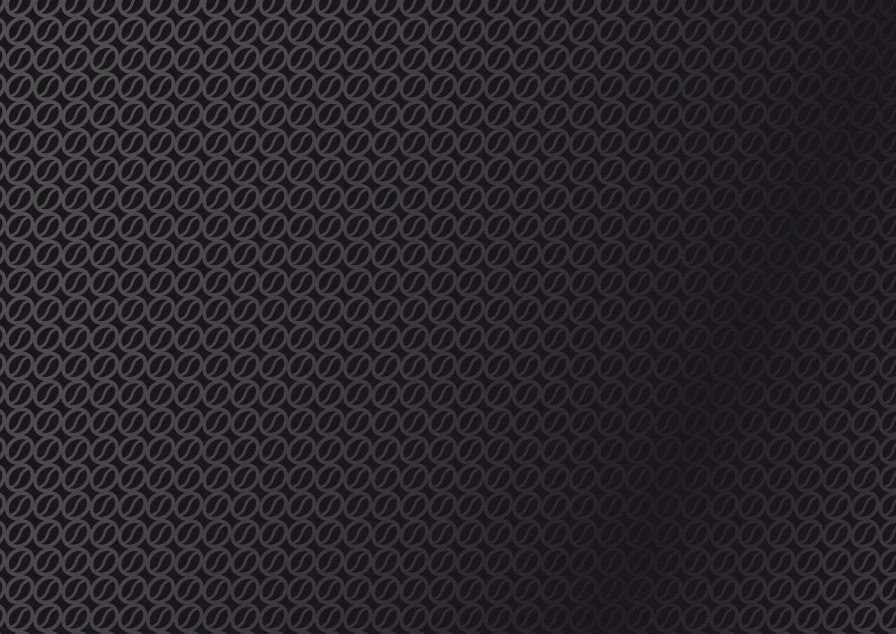
Give the GLSL for this pattern, as a WebGL 2 fragment shader.

```glsl
#version 300 es
precision highp float;
// Grid of tilted coffee-bean rings with S-shaped seams, joined to their
// neighbours by short tangent links so that the outlines flow downwards right.
// A slanted metallic gradient fades the strokes into the dark ground.

uniform vec2 u_resolution;
out vec4 outColor;

// Lengths in canvas widths
const vec2 PITCH = vec2(0.03145, 0.03119);        // spacing of the beans
const vec2 FIRST_CENTER = vec2(0.0220, 0.0182);   // lower-left bean
// Lengths in cells
const vec2 BEAN_RADII = vec2(0.50, 0.40);
const float RING_HALF_WIDTH = 0.066;
const float SEAM_HALF_WIDTH = 0.050;
const float SEAM_BEND = 0.070;
const vec2 LINK_START = vec2(-0.213, 0.064);      // from the link's middle
// Gradient across the canvas, starting at the upper left
const vec2 SHEEN_DIRECTION = vec2(0.902, -0.432);
const float SHEEN_DARKEST = 0.909;
const float SHEEN_END = 1.208;
const float SHEEN_CURVE = 1.75;
// Colours
const vec3 GROUND = vec3(0.100, 0.092, 0.102);
const vec3 STROKE_LIGHT = vec3(0.310, 0.303, 0.310);
const vec3 STROKE_DARK = vec3(0.122, 0.116, 0.124);
const vec3 STROKE_CORNER = vec3(0.235, 0.230, 0.237);

const float PI = 3.14159265;

// Approximate signed distance to an axis-aligned ellipse
float ellipseDistance(vec2 p, vec2 radii) {
    float k = length(p / radii);
    float slope = length(p / (radii * radii));
    return k * (k - 1.0) / max(slope, 1e-4);
}

// Distance to a segment centred on the origin
float segmentDistance(vec2 p, vec2 end) {
    float t = clamp(dot(p, end) / dot(end, end), -1.0, 1.0);
    return length(p - end * t);
}

// Signed distance to the strokes of one bean and its two links
float beanDistance(vec2 p) {
    vec2 q = vec2(p.x + p.y, p.y - p.x) * sqrt(0.5);
    float body = ellipseDistance(q, BEAN_RADII);

    // Links run to the bean below and to the bean on the right
    float below = segmentDistance(p - vec2(0.0, -0.5), LINK_START);
    float right = segmentDistance(p - vec2(0.5, 0.0), LINK_START.yx);
    float outline = min(abs(body), min(below, right)) - RING_HALF_WIDTH;

    float phase = PI * q.x / BEAN_RADII.x;
    float seamSlope = SEAM_BEND * PI / BEAN_RADII.x * cos(phase);
    float offset = q.y - SEAM_BEND * sin(phase);
    float seam = abs(offset) / sqrt(1.0 + seamSlope * seamSlope) - SEAM_HALF_WIDTH;
    return min(outline, max(seam, body));
}

// Stroke colour along the slanted gradient
vec3 sheen(vec2 p, float top) {
    float t = dot(p - vec2(0.0, top), SHEEN_DIRECTION);
    float fade = pow(clamp(t / SHEEN_DARKEST, 0.0, 1.0), SHEEN_CURVE);
    float corner = clamp((t - SHEEN_DARKEST) / (SHEEN_END - SHEEN_DARKEST), 0.0, 1.0);
    return mix(mix(STROKE_LIGHT, STROKE_DARK, fade), STROKE_CORNER, corner);
}

void main() {
    vec2 p = gl_FragCoord.xy / u_resolution.x;
    vec2 grid = (p - FIRST_CENTER) / PITCH;
    vec2 local = fract(grid + 0.5) - 0.5;

    // Nearest stroke, counting parts that reach in from next door
    float d = 1e3;
    for (int y = -1; y <= 1; y++) {
        for (int x = -1; x <= 1; x++) {
            d = min(d, beanDistance(local - vec2(x, y)));
        }
    }

    // Edge smoothing over about one pixel
    float pixel = 1.0 / (u_resolution.x * PITCH.x);
    float coverage = 1.0 - smoothstep(-0.6 * pixel, 0.6 * pixel, d);
    vec3 stroke = sheen(p, u_resolution.y / u_resolution.x);
    outColor = vec4(mix(GROUND, stroke, coverage), 1.0);
}
```
